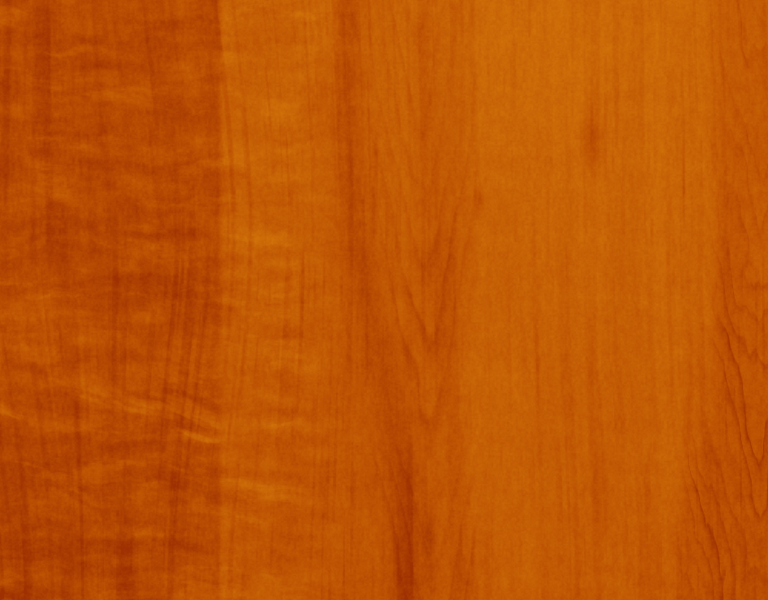
Write a Shadertoy shader that draws this texture.

```glsl
// Warm orange veneer: joined planks with curl figure, fine grain and cathedral rings.

const vec2 BOARD = vec2(1.28, 1.0);
const vec3 DARK_STAIN = vec3(0.645, 0.215, 0.008);
const vec3 MID_STAIN = vec3(0.74, 0.32, 0.01);
const vec3 LIGHT_STAIN = vec3(0.80, 0.42, 0.03);

// Dark marks: centre in xy, half size in zw
const vec4 MARKS[4] = vec4[4](
    vec4(0.803, 0.665, 0.008, 0.022), vec4(1.142, 0.690, 0.0025, 0.055),
    vec4(0.720, 0.110, 0.011, 0.035), vec4(0.990, 0.770, 0.018, 0.045));

float hash(vec2 cell) {
    vec3 q = fract(vec3(cell.xyx) * 0.1031);
    q += dot(q, q.yzx + 33.33);
    return fract((q.x + q.y) * q.z);
}

float noise(vec2 p) {
    vec2 cell = floor(p), f = fract(p);
    f = f * f * (3.0 - 2.0 * f);
    return mix(mix(hash(cell), hash(cell + vec2(1, 0)), f.x),
               mix(hash(cell + vec2(0, 1)), hash(cell + vec2(1, 1)), f.x), f.y);
}

// Layered noise centred on zero
float fbm(vec2 p) {
    float sum = 0.0, gain = 0.5;
    for (int i = 0; i < 4; i++) {
        sum += gain * (noise(p) - 0.5);
        p = p * 2.03 + 17.3;
        gain *= 0.5;
    }
    return sum;
}

float bump(float x, float centre, float width) {
    float d = (x - centre) / width;
    return exp(-d * d);
}

// Darkness of growth rings: slow rise, then a crisp edge
float rings(float level) {
    float f = fract(level);
    float strength = mix(0.15, 1.0, hash(vec2(floor(level), 7.0)));
    return strength * f * f * f * (1.0 - smoothstep(0.78, 1.0, f));
}

// Nested V-shaped rings opening upward around an axis
float cathedral(vec2 p, float axis, float slope, float count, float wobble) {
    float dx = p.x - axis;
    float arm = sqrt(dx * dx + 0.00025) * slope;
    float warp = wobble * fbm(p * vec2(30.0, 8.0)) + 0.16 * fbm(p * vec2(5.0, 3.0));
    return rings((p.y - arm + warp) * count + 40.0);
}

// Narrow vertical grain lines that fade in and out
float grain(vec2 p, float density, float stretch) {
    float line = noise(p * vec2(density, stretch));
    float presence = 0.4 + 1.2 * noise(p * vec2(14.0, 6.0) + 5.0);
    return presence * smoothstep(0.55, 0.95, line);
}

// Cross-grain ripples, tilted by the given slope
float curl(vec2 p, float tilt, vec2 scale) {
    p.y += tilt * p.x + 0.04 * fbm(p * vec2(11.0, 6.0));
    return fbm(p * scale);
}

vec3 stain(float tone) {
    vec3 low = mix(DARK_STAIN, MID_STAIN, clamp(tone * 2.0, -0.25, 1.0));
    return mix(low, LIGHT_STAIN, clamp(tone * 2.0 - 1.0, 0.0, 1.2));
}

void mainImage(out vec4 fragColor, in vec2 fragCoord) {
    vec2 p = fragCoord / iResolution.xy * BOARD;
    float sway = 0.07 * (noise(p * vec2(3.0, 1.6)) - 0.5);
    vec2 along = vec2(p.x + sway, p.y);

    // Plank masks and base tones
    float second = smoothstep(0.360, 0.374, p.x);
    float third = smoothstep(0.770, 0.805, p.x + 0.2 * sway);
    float rightEdge = 1.185 - 0.08 * smoothstep(0.5, 0.0, p.y);
    float fourth = smoothstep(-0.03, 0.05, p.x - rightEdge + 0.4 * sway);
    float tone = mix(0.25, 0.62, second);
    tone = mix(tone, 0.77, third);
    tone = mix(tone, 0.56, fourth);

    // Broad light and stain variation
    tone += 0.25 * (p.y - 0.5) * mix(0.4, 1.0, second);
    tone += 0.24 * fbm(p * vec2(4.0, 2.5)) + 0.30 * fbm(along * vec2(26.0, 1.6));
    tone += (1.0 - second) * 0.18 * bump(p.y, 0.45 - 0.12 * p.x, 0.07);
    float bandAxis = 0.585 + 0.105 * smoothstep(0.8, 0.05, p.y);
    tone -= 0.25 * bump(p.x + 0.4 * sway, bandAxis, 0.028);

    // Curl figure, strongest on the left
    float figured = mix(0.52, 0.46, second) * (1.0 - smoothstep(0.50, 0.64, p.x)) + 0.14;
    tone += figured * curl(p, 0.04, vec2(13.0, 48.0));
    float patches = smoothstep(0.35, 0.75, noise(p * vec2(7.0, 8.0) + 2.0));
    float ripple = smoothstep(0.04, 0.26, curl(p + 4.0, 0.02, vec2(12.0, 52.0)));
    tone += 0.22 * patches * ripple * (1.0 - smoothstep(0.48, 0.60, p.x));
    float streak = smoothstep(0.07, 0.26, curl(p, 0.30, vec2(7.0, 36.0)));
    tone += 0.42 * streak * (1.0 - second) * bump(p.y, 0.28, 0.11);

    // Cathedral rings in the middle and at the right edge
    float axis = 0.695 + 0.03 * (1.0 - p.y);
    float middle = bump(p.x, axis, 0.080) * second;
    float ringFade = 0.35 + 0.9 * noise(p * vec2(12.0, 5.0) + 8.0);
    tone -= 0.90 * middle * ringFade * cathedral(p, axis, 5.5, 8.0, 0.10);
    float lowRight = mix(0.45, 1.0, smoothstep(0.75, 0.35, p.y));
    tone -= 0.95 * fourth * lowRight * cathedral(p, 1.265, 3.8, 12.0, 0.20);

    // Grain lines, pores and fine speckle
    tone -= 0.19 * grain(along, 95.0, 2.2) * mix(1.0, 0.70, third);
    tone -= 0.11 * grain(along + 3.7, 170.0, 9.0);
    tone += 0.14 * (noise(p * vec2(220.0, 75.0)) - 0.5);
    tone += 0.13 * (noise(p * 230.0) - 0.5);
    tone += 0.13 * (noise(p * 390.0 + 9.0) - 0.5);

    // Scattered dark marks
    for (int i = 0; i < 4; i++) {
        vec2 d = (p - MARKS[i].xy + vec2(0.2 * sway, 0.0)) / MARKS[i].zw;
        tone -= 0.36 * exp(-dot(d, d));
    }

    fragColor = vec4(stain(tone + 0.03), 1.0);
}
```
